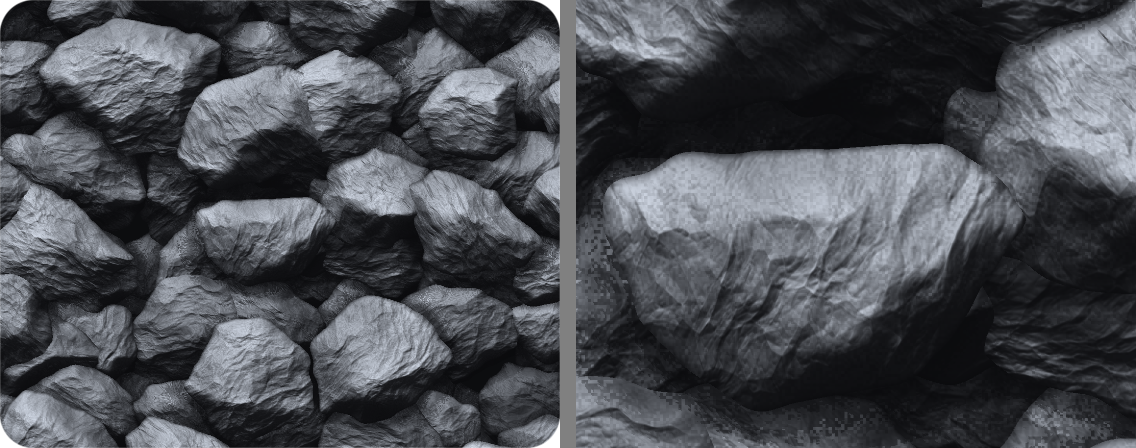
Left, the full canvas; right, a detail of the centre.
This texture is drawn by a Shadertoy shader. Its source:

```glsl
// Draws a heap of rough, blue-grey coal lumps lit from above, with rounded white corners.

struct Lump { vec2 centre; vec2 seed; float radius; float layer; float z; };

float hash(vec2 p) {
    vec3 a = fract(p.xyx * vec3(.1031, .1030, .0973));
    a += dot(a, a.yzx + 33.33);
    return fract((a.x + a.y) * a.z);
}

vec2 hash2(vec2 p) { return vec2(hash(p), hash(p + 71.7)); }

mat2 turn(float a) { return mat2(cos(a), sin(a), -sin(a), cos(a)); }

float noise(vec2 p) {
    vec2 i = floor(p), f = fract(p);
    f = f * f * (3. - 2. * f);
    return mix(mix(hash(i), hash(i + vec2(1, 0)), f.x),
               mix(hash(i + vec2(0, 1)), hash(i + 1.), f.x), f.y);
}

float smoothMin(float a, float b, float k) {
    float h = max(k - abs(a - b), 0.) / k;
    return min(a, b) - h * h * k * .25;
}

// Bends straight facet edges into chipped outlines.
vec2 chip(vec2 p) {
    return p + .032 * (vec2(noise(p * 9.), noise(p * 9. + 40.)) - .5)
             + .010 * (vec2(noise(p * 36.), noise(p * 36. + 40.)) - .5);
}

// Height of one lump: a tilted top cut by sloping side facets.
float lumpHeight(vec2 q, float r, vec2 seed) {
    q = turn(hash(seed + 5.) - .5) * q * vec2(.9, 1.12);
    float h = r * .55 + dot(q, (hash2(seed + 9.) - .5) * .8);
    float start = hash(seed + 3.) * 6.283;
    for (int i = 0; i < 7; i++) {
        vec2 rnd = hash2(seed + float(i) * 13.1);
        float a = start + (float(i) + .7 * rnd.x - .35) * .8976;
        float reach = r * mix(.78, 1.1, hash(seed + float(i) * 7.3 + 2.));
        h = smoothMin(h, (reach - dot(q, vec2(cos(a), sin(a)))) * mix(.6, 2., rnd.y), r * .12);
    }
    return h;
}

// Finds the highest lump over three layers of scattered cells.
Lump findTop(vec2 p) {
    Lump top = Lump(vec2(0), vec2(0), 0., 0., 0.);
    for (int layer = 0; layer < 3; layer++) {
        float l = float(layer);
        float cell = layer == 0 ? .16 : layer == 1 ? .2 : .29;
        vec2 home = floor(p / cell + l * .37);
        for (int k = 0; k < 9; k++) {
            vec2 id = home + vec2(k % 3 - 1, k / 3 - 1);
            vec2 seed = id + 50. + l * 37.;
            if (layer == 2 && hash(seed + 21.) > .8) continue;
            vec2 centre = (id - l * .37 + .5 + .6 * (hash2(seed) - .5)) * cell;
            float size = layer == 0 ? .72 : layer == 1 ? .56 : .47;
            float r = cell * size * mix(.75, 1.25, hash(seed + 17.));
            vec2 q = p - centre;
            if (dot(q, q) > r * r * 2.) continue;
            float h = lumpHeight(q, r, seed);
            float z = h + .13 * l + .09 * hash(seed + 29.) + .02;
            if (h > 0. && z > top.z) top = Lump(centre, seed, r, l, z);
        }
    }
    return top;
}

// Shallow scoops that meet in sharp ridges, as in broken coal.
float scoops(vec2 p) {
    vec2 home = floor(p);
    float low = 9.;
    for (int k = 0; k < 9; k++) {
        vec2 id = home + vec2(k % 3 - 1, k / 3 - 1);
        vec2 rnd = hash2(id), d = p - id - rnd;
        low = min(low, dot(d, d) + dot(d, rnd.yx - .5));
    }
    return low;
}

// Fractures over fine ridged grain, stretched along each lump's bedding.
float grain(vec2 q, vec2 seed) {
    q = turn((hash(seed + 31.) - .5) * 2.4) * q * vec2(.8, 1.4) + seed * 3.7;
    q += .02 * noise(q * 17.);
    float sum = .011 * scoops(q * 19.) + .004 * scoops(q * 55. + 9.);
    float amp = .0035, freq = 27.;
    for (int i = 0; i < 4; i++) {
        sum += amp * abs(2. * noise(q * freq) - 1.);
        q = turn(.8) * q + 1.7;
        amp *= .54;
        freq *= 2.;
    }
    return sum;
}

float surface(vec2 p, Lump l) {
    vec2 q = chip(p) - l.centre;
    return lumpHeight(q, l.radius, l.seed) + grain(q, l.seed);
}

float brightness(vec2 p) {
    vec2 w = chip(p);
    Lump l = findTop(w);
    if (l.radius == 0.) return .05;

    // Light from the upper left on the fractured face
    float e = .0018, s = surface(p, l);
    vec2 slope = vec2(surface(p + vec2(e, 0), l), surface(p + vec2(0, e), l)) - s;
    vec3 normal = normalize(vec3(-slope / e, 1));
    float lit = max(dot(normal, normalize(vec3(-.2, .66, .72))) + .1, 0.) / 1.1;
    float tone = .05 + .74 * pow(lit, 1.4) + .15 * pow(lit, 10.);
    float speck = hash(floor(p * 430.));
    tone *= mix(.75, 1.25, noise(w * 13.)) * mix(.88, 1.12, speck);

    // Shade cast by higher neighbours, mostly from above
    float shade = 0.;
    for (int i = 0; i < 6; i++) {
        float reach = .008 + .009 * (float(i) + speck), a = 2.4 * float(i) + .8 + speck;
        float rise = findTop(w + reach * vec2(cos(a), sin(a)) + vec2(-.003, .01)).z - l.z;
        shade += clamp((rise - .4 * reach) / (2.2 * reach), 0., 1.) / 6.;
    }
    float rim = smoothstep(-.003, .009, lumpHeight(w - l.centre, l.radius, l.seed));
    float depth = l.layer < .5 ? .45 : l.layer < 1.5 ? .86 : 1.06;
    tone = min(.04 + tone * depth * exp(-3.2 * shade) * mix(.35, 1., rim), 1.3);
    return tone * (1. - .27 * tone);
}

void mainImage(out vec4 fragColor, in vec2 fragCoord) {
    float tone = 0.;
    for (int i = 0; i < 2; i++) {
        vec2 offset = i == 0 ? vec2(-.25, .2) : vec2(.25, -.2);
        tone += .5 * brightness((fragCoord + offset) / iResolution.y);
    }
    vec3 coal = tone * vec3(.965, 1., 1.05) + vec3(0, 0, .007);

    // Rounded white corners
    vec2 box = abs(fragCoord - .5 * iResolution.xy) - .5 * iResolution.xy;
    float edge = length(max(box / iResolution.y + .075, 0.)) - .075;
    float px = 1. / iResolution.y;
    fragColor = vec4(mix(coal, vec3(1), smoothstep(-px, px, edge)), 1);
}
```
